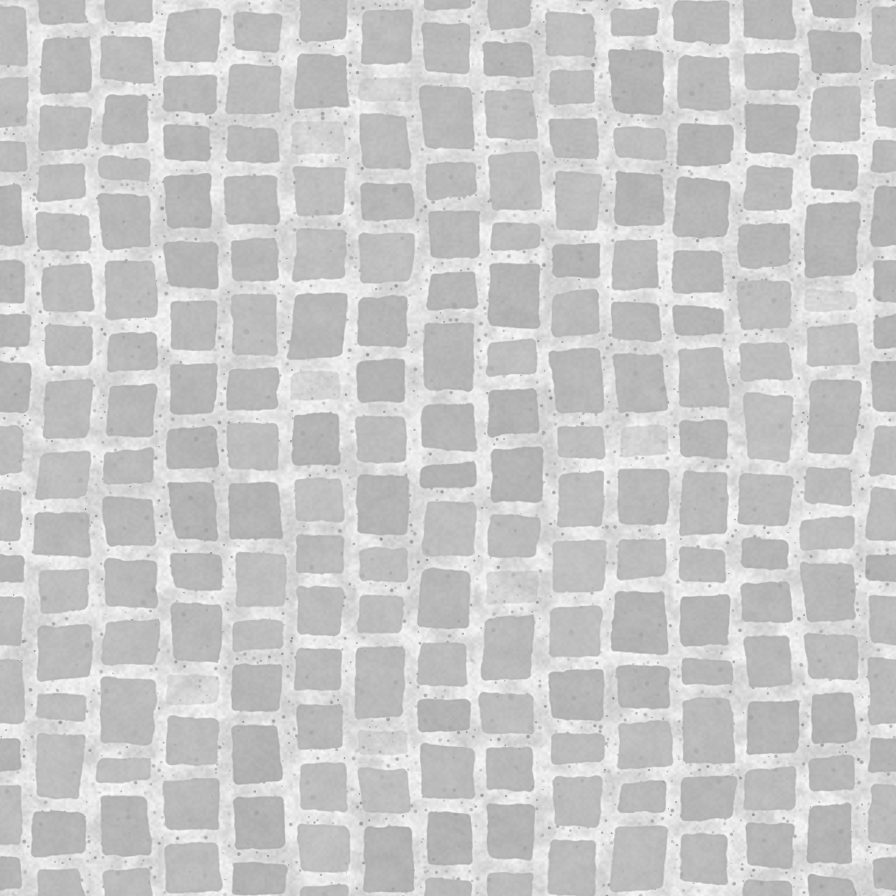
A WebGL 1 fragment shader for this texture:

```glsl
precision highp float;
// Tileable pale cobblestone paving: 14 wavering columns of uneven setts in speckled mortar.

uniform vec2 u_resolution;

const float TAU = 6.28319;
const float COLUMNS = 14.0;
const float ROWS = 15.0;
const float HALF_WIDTH = 0.0278;   // half the width of an average sett
const float HALF_JOINT = 0.0076;   // half the mortar gap between rows
const float CORNER = 0.0055;
const vec3 STONE_DARK = vec3(0.705);
const vec3 STONE_LIGHT = vec3(0.755);
const vec3 MORTAR_DARK = vec3(0.82);
const vec3 MORTAR_LIGHT = vec3(0.925);

float hash(vec2 p) {
  return fract(sin(dot(p, vec2(127.1, 311.7))) * 43758.5);
}

// Signed random value in -1..1, with a seed for each property.
float vary(vec2 id, float seed) {
  return 2.0 * hash(id + seed * vec2(17.3, 5.9)) - 1.0;
}

// Smooth value noise that repeats after "cells" cells.
float noise(vec2 uv, float cells) {
  vec2 p = uv * cells;
  vec2 i = floor(p);
  vec2 f = fract(p);
  f = f * f * (3.0 - 2.0 * f);
  vec2 a = mod(i, cells);
  vec2 b = mod(i + 1.0, cells);
  return mix(mix(hash(a), hash(vec2(b.x, a.y)), f.x),
             mix(hash(vec2(a.x, b.y)), hash(b), f.x), f.y);
}

float layeredNoise(vec2 uv, float cells) {
  return 0.5 * noise(uv, cells) + 0.3 * noise(uv, cells * 2.0)
       + 0.2 * noise(uv, cells * 4.0);
}

// Cellular grit: a few round specks of random size and strength.
float specks(vec2 uv, float cells, float density) {
  vec2 p = uv * cells;
  vec2 base = floor(p);
  float result = 0.0;
  for (int y = -1; y <= 1; y++) {
    for (int x = -1; x <= 1; x++) {
      vec2 cell = base + vec2(float(x), float(y));
      vec2 id = mod(cell, cells);
      vec2 centre = cell + vec2(hash(id + 3.1), hash(id + 7.7));
      float radius = mix(0.15, 0.4, hash(id + 11.3));
      float dot_ = 1.0 - smoothstep(0.4 * radius, radius, distance(p, centre));
      result = max(result, dot_ * hash(id + 19.9) * step(hash(id + 5.3), density));
    }
  }
  return result;
}

// Height of the joint below a row, in row units.
float jointHeight(float column, float row) {
  vec2 id = vec2(mod(column, COLUMNS), mod(row, ROWS));
  return row + 0.2 * (vary(id, 1.0) + 0.6 * vary(id, 2.0));
}

// Distance to a skewed, tapered block with rounded corners.
float settDistance(vec2 p, float halfHeight, vec2 id) {
  p.x -= 0.0015 * vary(id, 3.0);
  float halfWidth = HALF_WIDTH + 0.0025 * vary(id, 4.0);
  vec2 skew = vec2(0.05 * vary(id, 5.0), 0.07 * vary(id, 6.0)) * p.yx;
  vec2 taper = vec2(0.06 * vary(id, 7.0), 0.05 * vary(id, 8.0)) * p.yx;
  vec2 d = abs(p - skew) - vec2(halfWidth, halfHeight) - taper;
  float radius = min(CORNER, 0.7 * halfHeight);
  d += radius;
  return length(max(d, 0.0)) + min(max(d.x, d.y), 0.0) - radius;
}

void main() {
  vec2 uv = gl_FragCoord.xy / u_resolution;
  float pixel = 1.0 / min(u_resolution.x, u_resolution.y);

  // Wavering columns
  float x = uv.x * COLUMNS + 0.05 * sin(TAU * (uv.y + 2.0 * uv.x))
          + 0.04 * sin(TAU * (3.0 * uv.y - uv.x));
  float column = floor(x + 0.5);

  // Row between two uneven joints
  float y = uv.y * ROWS + hash(vec2(mod(column, COLUMNS), 41.0));
  float row = floor(y);
  if (y < jointHeight(column, row)) row -= 1.0;
  else if (y >= jointHeight(column, row + 1.0)) row += 1.0;
  float low = jointHeight(column, row);
  float high = jointHeight(column, row + 1.0);
  vec2 id = vec2(mod(column, COLUMNS), mod(row, ROWS));

  // Chipped outline
  vec2 local = vec2((x - column) / COLUMNS, (y - 0.5 * (low + high)) / ROWS);
  float halfHeight = max(0.5 * (high - low) / ROWS - HALF_JOINT, 0.004);
  float d = settDistance(local, halfHeight, id);
  d += 0.005 * (layeredNoise(uv, 64.0) - 0.5);
  float cover = 1.0 - smoothstep(-1.0, 1.0, d / max(pixel, 0.0012));

  // Small setts are sometimes half buried in mortar
  float buried = step(halfHeight, 0.018) * step(0.7, hash(id + 23.0));
  cover *= 1.0 - 0.55 * buried;

  float grain = noise(uv, 320.0) - 0.5;
  float mottle = layeredNoise(uv, 48.0) - 0.5;

  // Stone: tone per sett, faint scuffs and a darker rim
  vec3 stone = mix(STONE_DARK, STONE_LIGHT, hash(id + 31.0));
  stone += 0.05 * mottle + 0.03 * grain - 0.06 * specks(uv, 90.0, 0.12);
  stone -= 0.015 * smoothstep(-0.004, -0.001, d);

  // Mortar: cloudy, gritty, paler beside the setts
  float cloud = layeredNoise(uv + 0.37, 36.0);
  vec3 mortar = mix(MORTAR_DARK, MORTAR_LIGHT, smoothstep(0.25, 0.75, cloud));
  mortar += 0.07 * grain + 0.02 * (1.0 - smoothstep(0.001, 0.005, d));
  mortar -= 0.24 * specks(uv, 130.0, 0.3);

  gl_FragColor = vec4(mix(mortar, stone, cover), 1.0);
}
```
